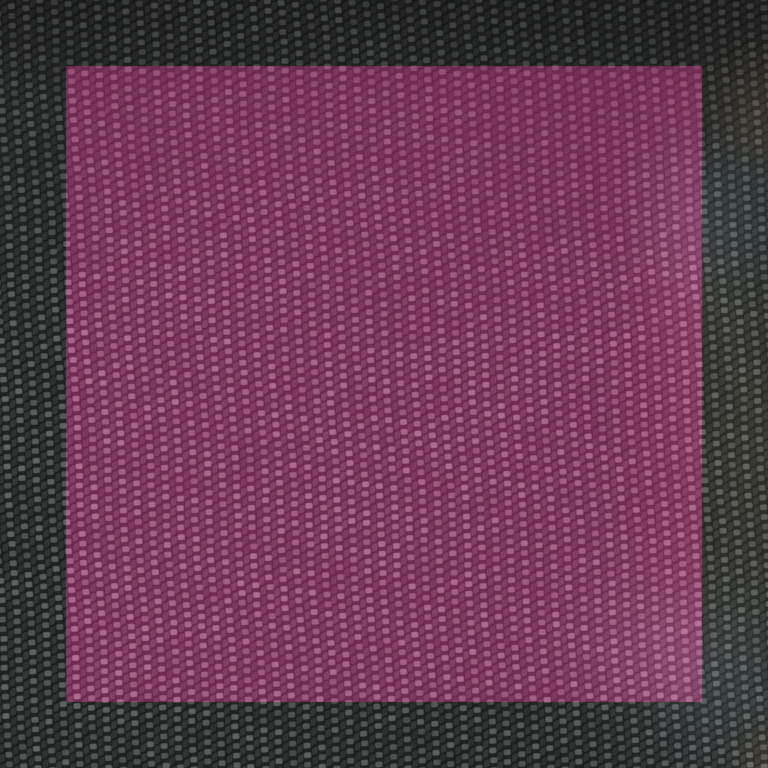
Give the GLSL for this texture, as a three.js fragment shader.

```glsl
// Dark woven cloth with a translucent magenta square laid over its middle.
// Slanted stitches repeat on a sheared grid; broad gradients light the cloth,
// and the square adds a constant tint, so the weave shows through it.
varying vec2 vUv;

float hash(vec2 p) {
  return fract(sin(dot(p, vec2(127.1, 311.7))) * 4375.85);
}

// Soft slanted stitch in each unit cell, with uneven brightness
float stitch(vec2 grid, vec2 halfSize, float slant) {
  vec2 id = floor(grid);
  vec2 p = grid - id - 0.5;
  p.x += 0.08 * (hash(id + 7.0) - 0.5);
  p.y -= slant * p.x;
  vec2 q = abs(p) / halfSize;
  float shape = 1.0 - smoothstep(0.35, 1.45, length(q * q));
  return shape * mix(0.75, 1.15, hash(id));
}

// Round glow that fades out from its centre
float glow(vec2 uv, vec2 centre, vec2 radius) {
  vec2 d = (uv - centre) / radius;
  return exp(-dot(d, d));
}

// Slow unevenness from layered sines
float mottling(vec2 p) {
  return sin(p.x * 9.0 + 2.0 * sin(p.y * 5.0)) * 0.5
       + sin(p.y * 17.0 - p.x * 11.0) * 0.3
       + sin(p.x * 37.0 + p.y * 29.0) * 0.2;
}

void main() {
  vec2 uv = vUv;

  // Sheared weave grid: columns lean left going up, rows fall to the right
  vec2 grid = vec2(54.0 * (uv.x + 0.055 * uv.y) - 0.21,
                   80.0 * (uv.y + 0.13 * uv.x));
  grid.x += 0.06 * sin(uv.y * 23.0 + uv.x * 5.0);

  // Bright raised stitches, with dimmer narrow threads between the columns
  float raised = stitch(grid, vec2(0.27, 0.31), 0.3);
  float sunk = stitch(grid + vec2(0.5, 0.45), vec2(0.2, 0.42), 0.9);
  float ridge = 0.5 - 0.5 * cos(6.2832 * grid.x);

  // Stitches catch less light towards the top right
  float light = 1.0 - 0.35 * smoothstep(0.45, 1.05, uv.y)
              - 0.12 * smoothstep(0.3, 1.0, uv.x) + 0.05 * mottling(uv);
  float cloth = 0.105 + 0.03 * ridge + light * (0.215 * raised + 0.1 * sunk);
  cloth += 0.012 * (hash(floor(uv * 512.0)) - 0.5);
  cloth -= 0.025 * smoothstep(0.86, 1.0, uv.y);
  vec3 colour = cloth * vec3(0.98, 1.02, 1.0);

  // Hazy coloured reflections along the right side
  colour += vec3(0.07, 0.045, 0.02) * glow(uv, vec2(1.0, 0.85), vec2(0.06, 0.07));
  colour += vec3(0.015, 0.04, 0.055) * glow(uv, vec2(0.97, 0.73), vec2(0.07, 0.08));
  colour += vec3(0.06, 0.055, 0.035) * glow(uv, vec2(0.98, 0.42), vec2(0.1, 0.24));
  colour += vec3(0.03, 0.05, 0.055) * glow(uv, vec2(0.95, 0.1), vec2(0.09, 0.1));
  colour += vec3(0.07, 0.04, 0.015) * glow(uv, vec2(1.0, 0.01), vec2(0.04, 0.04));
  colour += 0.05 * glow(uv, vec2(0.91, 0.69), vec2(0.07, 0.13));
  colour += 0.045 * glow(uv, vec2(0.88, 0.16), vec2(0.12, 0.1));

  // Crisp tinted square
  vec2 d = abs(uv - 0.5) - 0.414;
  float square = 1.0 - smoothstep(-0.001, 0.001, max(d.x, d.y));
  colour += square * vec3(0.31, 0.04, 0.19);

  gl_FragColor = vec4(colour, 1.0);
}
```
